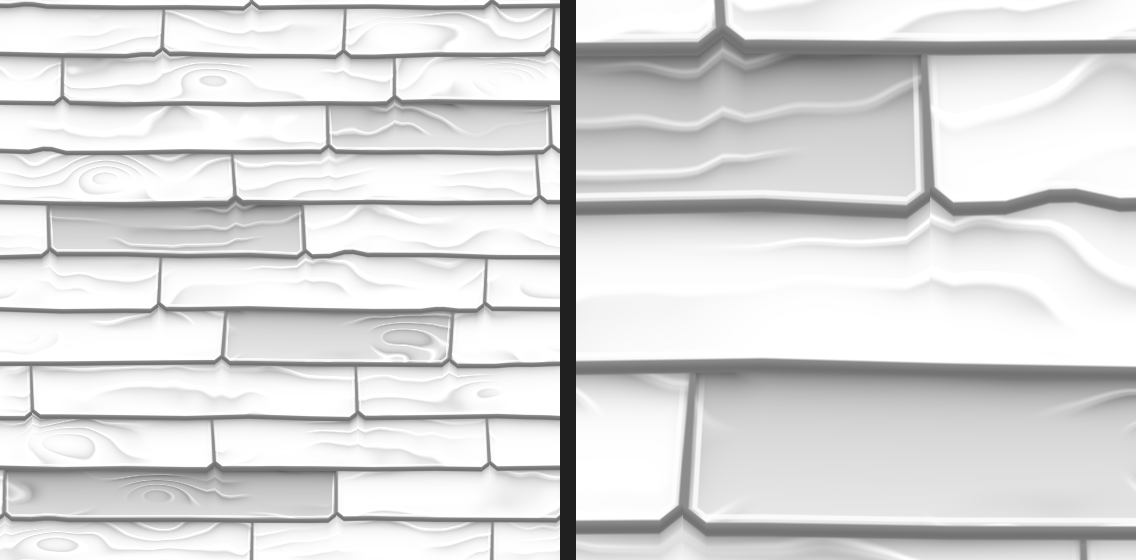
Left: the whole. Right: its middle third, enlarged.
Reproduce this texture map procedurally as a Shadertoy shader.

```glsl
// Pale wooden planks in eleven staggered, uneven courses that tile both ways.
// Each course is bounded by two seam curves; joints, chamfers, notches, soft
// shadows and contour-line wood grain are all measured from those edges.

const float TAU = 6.2831853;
const float ROWS = 11.0;
const float SEAM_ABOVE = 0.0058;    // part of the seam cut from the upper plank
const float SEAM_BELOW = 0.0024;    // part of the seam cut from the lower plank
const float JOINT_HALF = 0.0018;
const float CHAMFER_HEIGHT = 0.011;
const float CHAMFER_WIDTH = 0.014;
const float NOTCH_HEIGHT = 0.018;
const float NOTCH_WIDTH = 0.034;
const float TILT = 0.008;
const float BEND = 0.005;
const float BEND_CELLS = 9.0;
const float LEAN = 0.14;
const float SHADOW_REACH = 0.010;
const float GAP_DARK = 0.45;
const float GAP_LIGHT = 0.55;

// Per course: three joint positions (equal ones merge), tint of its first plank
const vec4 COURSES[11] = vec4[](
    vec4(0.449, 0.878, 0.878, 0.0), vec4(0.289, 0.613, 0.986, 0.0),
    vec4(0.111, 0.704, 0.704, 0.0), vec4(0.586, 0.984, 0.984, 0.7),
    vec4(0.420, 0.963, 0.963, 0.0), vec4(0.088, 0.544, 0.544, 1.0),
    vec4(0.283, 0.865, 0.865, 0.0), vec4(0.397, 0.803, 0.803, 0.75),
    vec4(0.058, 0.638, 0.638, 0.0), vec4(0.383, 0.874, 0.874, 0.0),
    vec4(0.007, 0.600, 0.600, 1.1));

float hash(vec2 p) {
    return fract(sin(dot(p, vec2(127.1, 311.7))) * 43758.5453);
}

float noise(vec2 p) {
    vec2 i = floor(p), f = fract(p);
    f = f * f * (3.0 - 2.0 * f);
    return mix(mix(hash(i), hash(i + vec2(1, 0)), f.x),
               mix(hash(i + vec2(0, 1)), hash(i + vec2(1, 1)), f.x), f.y);
}

int courseIndex(float row) {
    return int(mod(row + 0.5, ROWS));
}

// Distance to the left joint, to the right joint, and the plank's number
vec3 plankAt(float row, float x) {
    int course = courseIndex(row);
    vec4 joints = COURSES[course];
    vec3 plank = vec3(1.0, 1.0, 0.0);
    for (int i = 0; i < 3; i++) {
        float d = fract(x - joints[i]);
        if (d < plank.x) plank.xz = vec2(d, float(course * 3 + i));
        plank.y = min(plank.y, 1.0 - d);
    }
    return plank;
}

// Depth of the seam under a course, measured down from the top
float seamDepth(float row, float x) {
    float course = float(courseIndex(row));
    vec3 plank = plankAt(row, x);
    float along = plank.x / (plank.x + plank.y);
    float y = row / ROWS + 0.011 + 0.0105 * cos(TAU * (row - 9.0) / ROWS);
    y += TILT * (hash(vec2(plank.z, 1.3)) - 0.5) * (along - 0.5);

    // Straight-sided bends
    float cell = fract(x) * BEND_CELLS, i = floor(cell);
    float bend = mix(hash(vec2(i, course)),
                     hash(vec2(mod(i + 1.0, BEND_CELLS), course)), fract(cell));
    y += BEND * (bend - 0.5);

    // Cut corners at the joints and one chipped notch per course
    y -= CHAMFER_HEIGHT * max(0.0, 1.0 - min(plank.x, plank.y) / CHAMFER_WIDTH);
    float chip = abs(fract(x - hash(vec2(course, 5.7)) + 0.5) - 0.5);
    float size = hash(vec2(course, 8.1));
    y -= NOTCH_HEIGHT * size * size * clamp(1.3 - 1.3 * chip / NOTCH_WIDTH, 0.0, 1.0);
    return y;
}

// Contours of a warped field: x is the soft dark streak, y its bright edge
vec2 woodGrain(vec2 p, float id) {
    vec2 seed = vec2(id * 17.3, id * 5.9);
    vec2 knot = (p - vec2(0.08 + 0.25 * hash(seed), 0.45)) / vec2(0.065, 0.30);
    float field = p.y * 2.4 + 2.0 * noise(vec2(p.x * 9.0, p.y * 1.3) + seed)
                + 0.35 * noise(vec2(p.x * 30.0, p.y * 2.0) + seed);
    field += 2.6 * step(0.5, hash(seed + 3.0)) * exp(-dot(knot, knot));
    float s = fract(field);
    float patches = smoothstep(0.3, 0.7, noise(vec2(p.x * 8.0, p.y * 2.2) + seed + 40.0));
    float streak = smoothstep(0.0, 0.12, s) * exp(-4.0 * s);
    float glint = smoothstep(0.82, 0.92, s) * (1.0 - smoothstep(0.92, 1.0, s));
    return vec2(streak, glint) * patches;
}

void mainImage(out vec4 fragColor, in vec2 fragCoord) {
    vec2 p = fragCoord / iResolution.y;
    float x = p.x, depth = 1.0 - p.y;
    float soft = max(0.75 / iResolution.y, 0.0009);

    // Find the course and the plank
    float row = floor(depth * ROWS);
    for (int i = 0; i < 2; i++) if (depth >= seamDepth(row, x)) row += 1.0;
    float top = depth - seamDepth(row - 1.0, x);
    float bottom = seamDepth(row, x) - depth;
    int course = courseIndex(row);
    float lean = LEAN * (hash(vec2(float(course), 2.9)) - 0.5);
    vec3 plank = plankAt(row, x + lean * bottom);
    float down = top / (top + bottom);

    // Distance inward from the nearest plank edge
    float side = min(plank.x, plank.y) - JOINT_HALF - 0.0013 * down;
    float sideOrBottom = min(side, bottom - SEAM_ABOVE);
    float inside = min(sideOrBottom, top - SEAM_BELOW);

    // Face: tint, grain, shadow from the course above, pale rim
    float tint = mod(plank.z, 3.0) < 0.5 ? COURSES[course].w : 0.0;
    vec2 grain = woodGrain(vec2(plank.x, down), plank.z);
    float face = 1.0 - tint * mix(0.25, 0.11, down);
    face += 0.12 * grain.y - (0.19 + 0.05 * tint) * grain.x;
    float shade = 0.16 + 0.26 * noise(vec2(plank.x * 5.0, plank.z * 3.7));
    face -= shade * exp(-max(top - SEAM_BELOW, 0.0) / SHADOW_REACH);
    face -= 0.10 * exp(-max(side, 0.0) / 0.003);
    float rim = 1.0 - smoothstep(0.0008, 0.0022, abs(sideOrBottom - 0.0035));
    face = mix(face, 1.0, 0.8 * rim * smoothstep(0.0, 0.4, down));

    float gap = mix(GAP_DARK, GAP_LIGHT, smoothstep(0.0, 0.006, min(top, bottom)));
    float value = mix(gap, clamp(face, 0.0, 1.0), smoothstep(-soft, soft, inside));
    fragColor = vec4(vec3(value), 1.0);
}
```
